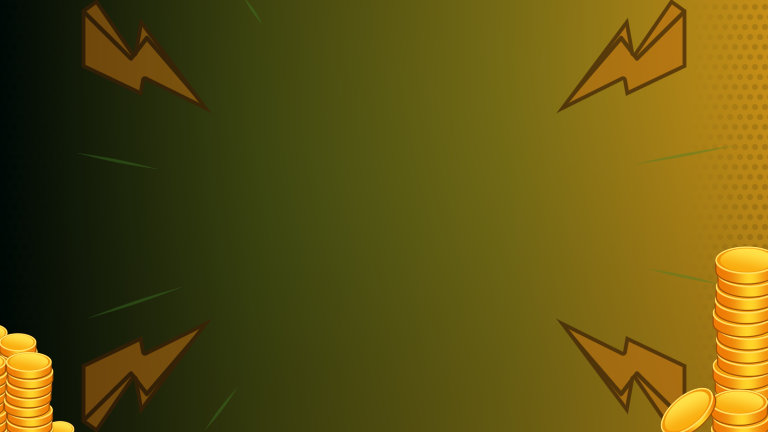
Write a Shadertoy shader that draws this background.

```glsl
const vec2 CANVAS = vec2(16.0, 9.0);
const vec3 NIGHT = vec3(0.0, 0.033, 0.02);
const vec3 MOSS  = vec3(0.23, 0.245, 0.05);
const vec3 OLIVE = vec3(0.45, 0.40, 0.075);
const vec3 AMBER = vec3(0.75, 0.54, 0.085);

// Bolt outline in its corner, y measured inward from the edge
const vec2 BOLT[8] = vec2[8](
    vec2(1.70, 1.40), vec2(1.70, 0.21), vec2(2.02, -0.02), vec2(2.79, 1.10),
    vec2(2.92, 0.37), vec2(4.41, 2.36), vec2(3.02, 1.67), vec2(2.96, 2.00));
const vec2 CREASE[4] = vec2[4](
    vec2(1.71, 0.21), vec2(2.73, 1.22), vec2(3.06, 0.79), vec2(4.40, 2.35));
// Each streak runs from xy to zw
const vec4 STREAKS[6] = vec4[6](
    vec4(1.62, 5.81, 3.27, 5.48), vec4(1.83, 2.37, 3.79, 3.02),
    vec4(5.08, 9.06, 5.46, 8.50), vec4(4.27, 0.04, 4.94, 0.92),
    vec4(13.23, 5.58, 15.27, 5.96), vec4(13.50, 3.40, 15.0, 3.08));

float cover(float d, float aa) { return smoothstep(aa, -aa, d); }

// x: distance to the segment, y: position along it
vec2 segment(vec2 p, vec2 a, vec2 b) {
    vec2 ab = b - a;
    float t = clamp(dot(p - a, ab) / dot(ab, ab), 0.0, 1.0);
    return vec2(length(p - a - ab * t), t);
}

float ellipse(vec2 p, vec2 r) {
    float k = length(p / r);
    return k * (k - 1.0) / max(length(p / (r * r)), 0.001);
}

float boltDistance(vec2 p) {
    float d = 100.0, side = 1.0;
    for (int i = 0; i < 8; i++) {
        vec2 a = BOLT[i], b = BOLT[(i + 7) % 8];
        d = min(d, segment(p, a, b).x);
        vec2 e = b - a, w = p - a;
        bvec3 c = bvec3(p.y >= a.y, p.y < b.y, e.x * w.y > e.y * w.x);
        if (all(c) || !any(c)) side = -side;
    }
    return side * d;
}

vec3 backdrop(vec2 uv) {
    vec3 col = mix(NIGHT, MOSS, clamp(uv.x * 3.0, 0.0, 1.0));
    col = mix(col, OLIVE, clamp(uv.x * 3.0 - 1.0, 0.0, 1.0));
    col = mix(col, AMBER, clamp(uv.x * 3.0 - 2.0, 0.0, 1.0));
    col *= mix(0.88, 1.03, smoothstep(0.0, 0.9, uv.y));
    vec2 fromCenter = (uv - vec2(0.46, 0.5)) * vec2(3.5, 2.5);
    return col + vec3(0.0, 0.022, 0.01) * exp(-dot(fromCenter, fromCenter));
}

float halftone(vec2 p, float aa) {
    vec2 grid = p * 4.8;
    grid.x += 0.5 * mod(floor(grid.y), 2.0);
    float dotMask = cover(length(fract(grid) - 0.5) - 0.3, aa * 4.8);
    return dotMask * smoothstep(6.2, 8.0, abs(p.x - 8.0));
}

vec3 drawBolt(vec3 col, vec2 p, float aa) {
    float d = boltDistance(p), crease = 100.0;
    for (int i = 0; i < 3; i++) crease = min(crease, segment(p, CREASE[i], CREASE[i + 1]).x);
    vec3 fill = mix(col, vec3(0.75, 0.43, 0.06), 0.53);
    vec3 line = mix(col, vec3(0.24, 0.12, 0.02), 0.7);
    float inner = cover(d + 0.08, aa) * (1.0 - cover(crease - 0.045, aa));
    return mix(col, mix(line, fill, inner), cover(d, aa));
}

vec3 drawCoin(vec3 col, vec2 p, vec2 r, float thickness, float aa) {
    float x = p.x / r.x;
    float body = ellipse(vec2(p.x, p.y - clamp(p.y, -thickness, 0.0)), r);
    float face = ellipse(p, r);
    // Edge with a bright band, pale rim, then the recessed face
    vec3 side = mix(vec3(0.93, 0.48, 0.02), vec3(1.0, 0.83, 0.16), exp(-5.0 * (x - 0.1) * (x - 0.1)));
    side = mix(vec3(0.62, 0.30, 0.02), side, cover(body + 0.025, aa));
    vec3 plate = mix(vec3(0.98, 0.68, 0.06), vec3(1.0, 0.88, 0.28), smoothstep(-0.8, 0.8, x * 0.5 + p.y / r.y));
    vec3 top = mix(vec3(1.0, 0.88, 0.38), vec3(0.94, 0.58, 0.03), cover(face + 0.035, aa));
    top = mix(top, plate, cover(ellipse(p, r * 0.84), aa));
    return mix(col, mix(side, top, cover(face, aa)), cover(body, aa));
}

vec3 drawStack(vec3 col, vec2 p, vec2 top, vec2 r, float gap, int count, float aa) {
    for (int i = count - 1; i >= 0; i--) {
        float n = float(i);
        float sway = 0.04 * sin(n * 1.3) + 0.025 * sin(n * 2.9);
        col = drawCoin(col, p - top - vec2(sway * r.x * 1.5, -n * gap), r, gap * 0.8, aa);
    }
    return col;
}

void mainImage(out vec4 fragColor, in vec2 fragCoord) {
    vec2 uv = fragCoord / iResolution.xy;
    vec2 p = uv * CANVAS;
    float aa = 0.75 * CANVAS.y / iResolution.y;
    vec3 col = backdrop(uv);
    col *= 1.0 - 0.13 * halftone(p, aa);

    // Tapered light streaks
    for (int i = 0; i < 6; i++) {
        vec2 s = segment(p, STREAKS[i].xy, STREAKS[i].zw);
        float width = 0.03 * sin(3.14159 * s.y);
        col = mix(col, vec3(0.25, 0.50, 0.15), 0.38 * cover(s.x - width, aa));
    }

    // One bolt mirrored into all four corners
    col = drawBolt(col, min(p, CANVAS - p), aa);

    // Left coins, back to front
    col = drawStack(col, p, vec2(-0.20, 2.07), vec2(0.36, 0.19), 0.20, 10, aa);
    col = drawStack(col, p, vec2(0.37, 1.87), vec2(0.39, 0.19), 0.20, 9, aa);
    col = drawStack(col, p, vec2(-0.32, 1.46), vec2(0.45, 0.20), 0.20, 8, aa);
    col = drawStack(col, p, vec2(1.25, 0.06), vec2(0.30, 0.17), 0.20, 1, aa);
    col = drawStack(col, p, vec2(0.60, 1.46), vec2(0.48, 0.21), 0.20, 8, aa);

    // Right coins, with one leaning on its edge
    col = drawStack(col, p, vec2(15.56, 3.58), vec2(0.66, 0.29), 0.275, 12, aa);
    col = drawStack(col, p, vec2(15.40, 0.62), vec2(0.60, 0.27), 0.28, 3, aa);
    float c = cos(0.7), s = sin(0.7);
    vec2 leaning = mat2(c, -s, s, c) * (p - vec2(14.31, 0.43));
    col = drawCoin(col, leaning, vec2(0.66, 0.33), 0.10, aa);

    fragColor = vec4(col, 1.0);
}
```
